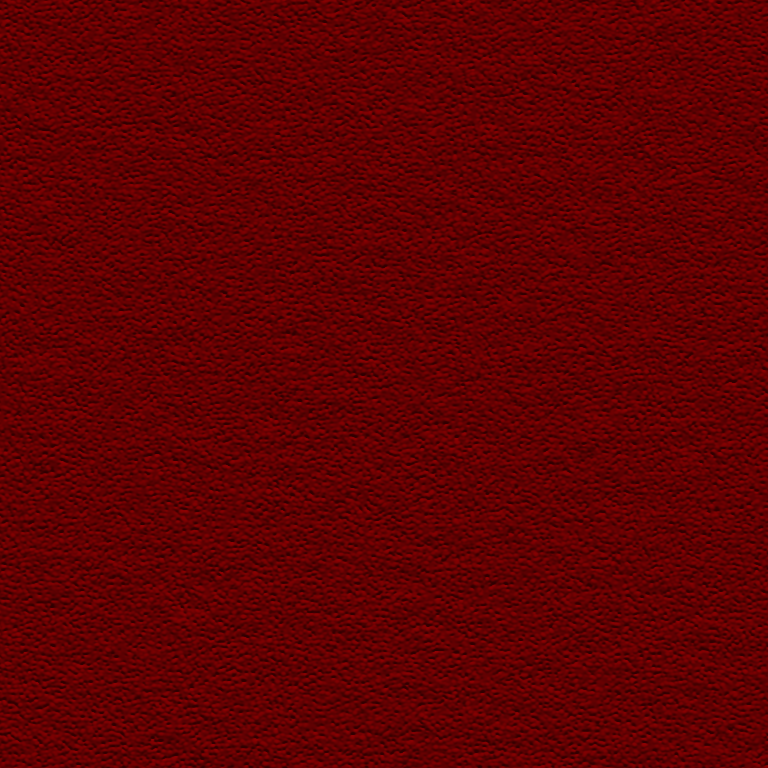
This texture is drawn by a Shadertoy shader. Its source:

```glsl
// Dark red leather with fine, winding embossed wrinkles lit from above

vec3 hash3(vec2 cell) {
    vec3 q = fract(vec3(cell.xyx) * vec3(0.1031, 0.1030, 0.0973));
    q += dot(q, q.yxz + 33.33);
    return fract((q.xxy + q.yzz) * q.zyx);
}

// Cellular relief of ringed bumps and dents, one per cell:
// x = height, y = slope towards the light, both of roughly unit variance
vec2 cellRelief(vec2 p, vec2 light) {
    vec2 cell = floor(p);
    vec2 relief = vec2(0.0);
    for (int y = -2; y <= 2; y++) {
        for (int x = -2; x <= 2; x++) {
            vec2 id = cell + vec2(x, y);
            vec3 rnd = hash3(id + 7.0);
            vec2 d = p - id - rnd.xy;
            float r2 = 2.0 * dot(d, d);
            float bump = (2.0 * rnd.z - 1.0) * exp(-r2);
            relief += bump * vec2(1.5 - r2, (2.5 - r2) * dot(d, light));
        }
    }
    return relief / vec2(0.57, 0.30);
}

void mainImage(out vec4 fragColor, in vec2 fragCoord) {
    vec2 uv = fragCoord / iResolution.y;
    vec2 light = normalize(vec2(0.06, 1.0));

    // Fine wrinkles with rounded ridges and narrow creases
    vec2 wrinkle = cellRelief(uv * vec2(205.0, 235.0), light);
    float shade = 0.88 * wrinkle.y * exp(-0.3 * wrinkle.x) + 0.3 * wrinkle.x;

    // Faint, broad unevenness
    shade += 0.13 * cellRelief(uv * vec2(34.0, 42.0) + 50.0, light).y;

    // Shade from deep maroon to lit red
    float red = 0.371 + 0.19 * tanh(0.5 * shade);
    fragColor = vec4(red * vec3(1.0, 0.008, 0.018), 1.0);
}
```
